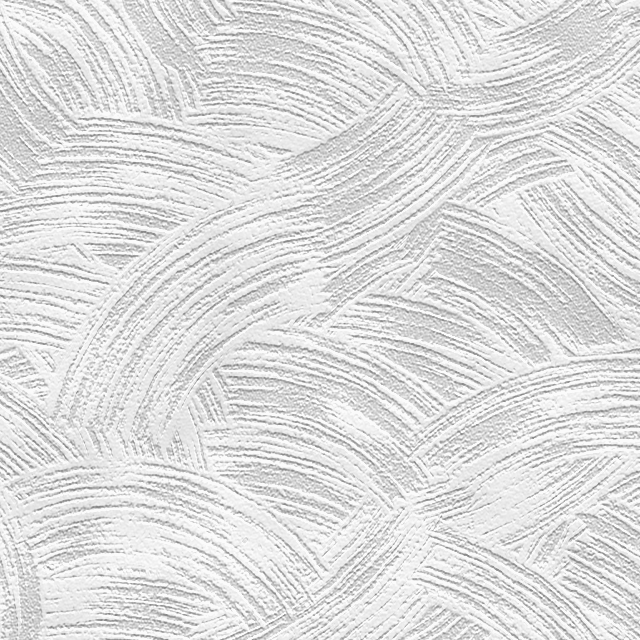
Give the GLSL for this texture, as a three.js fragment shader.

```glsl
// Draws white plaster combed into overlapping curved brush strokes, lit from above.
varying vec2 vUv;

const int STROKE_COUNT = 54;
const vec2 LIGHT_DIR = vec2(0.14, 0.99);
const float RELIEF_STEP = 0.0016;
const float GRAIN_FREQ = 255.0;
const float GROOVE_TONE = 0.822;
const float RIDGE_TONE = 0.926;
const float SHADE_STRENGTH = 0.26;

vec2 hash2(vec2 p) {
  vec2 q = vec2(dot(p, vec2(127.1, 311.7)), dot(p, vec2(269.5, 183.3)));
  return fract(sin(q) * 43758.5);
}

// Gradient at a lattice corner, projected on the offset from it.
float corner(vec2 cell, vec2 f, vec2 offset) {
  return dot(hash2(cell + offset) * 2.0 - 1.0, f - offset);
}

float gradientNoise(vec2 p) {
  vec2 cell = floor(p);
  vec2 f = p - cell;
  vec2 w = f * f * f * (f * (f * 6.0 - 15.0) + 10.0);
  float low = mix(corner(cell, f, vec2(0.0)), corner(cell, f, vec2(1.0, 0.0)), w.x);
  float high = mix(corner(cell, f, vec2(0.0, 1.0)), corner(cell, f, vec2(1.0)), w.x);
  return mix(low, high, w.y);
}

// Coordinates along (x) and across (y) an arc; a negative radius sags downward.
vec2 arcCoords(vec2 p, vec2 middle, float angle, float radius) {
  vec2 tangent = vec2(cos(angle), sin(angle));
  vec2 normal = vec2(-tangent.y, tangent.x);
  vec2 d = p - middle + normal * radius;
  float side = sign(radius);
  float along = atan(dot(d, tangent), dot(d, normal) * side) * abs(radius);
  return vec2(along, length(d) - abs(radius));
}

// Flat-topped bristle ridges along the stroke; load is the amount of plaster left.
float ridges(vec2 arc, float seed, float freq, float load) {
  float coarse = gradientNoise(vec2(arc.x * 6.0 + seed, arc.y * freq + seed));
  float fine = gradientNoise(vec2(arc.x * 14.0 - seed, arc.y * freq * 2.1));
  float fill = gradientNoise(vec2(arc.x * 7.0, arc.y * 15.0 + seed));
  return smoothstep(-0.18, 0.24, coarse + 0.45 * fine + 0.45 * fill + load);
}

// Stroke presence with combed ends and fairly straight sides.
float strokeCover(vec2 arc, vec2 halfSize, float seed) {
  float fray = 0.06 * gradientNoise(vec2(arc.y * 65.0, seed));
  float ends = smoothstep(0.0, 0.01, halfSize.x - abs(arc.x) + fray);
  float sides = smoothstep(0.0, 0.006, halfSize.y - abs(arc.y));
  return ends * sides;
}

// Layers the strokes in painter order over a stippled ground.
float plasterHeight(vec2 p) {
  float bumps = gradientNoise(p * 135.0);
  float grain = gradientNoise(p * GRAIN_FREQ);
  float roughness = 0.3 * bumps + 0.14 * grain;
  float wobble = 0.003 * gradientNoise(p * 22.0);
  float height = smoothstep(0.0, 0.3, gradientNoise(p * 45.0) + roughness);

  for (int i = 0; i < STROKE_COUNT; i++) {
    float id = float(i);
    vec2 middle = fract(vec2(0.755, 0.57) * id + 0.31) * 1.2 - 0.1;
    vec2 offset = p - middle;
    if (dot(offset, offset) > 0.11) continue;

    vec2 shape = hash2(vec2(id, 3.0));
    vec2 bend = hash2(vec2(id, 11.0));
    vec2 halfSize = mix(vec2(0.14, 0.065), vec2(0.26, 0.115), shape);

    // Most strokes fall to the right; an even spread keeps every slope present.
    float angle = mix(-1.25, 0.8, fract(id * 0.618 + 0.2));
    float side = bend.x > 0.4 ? 1.0 : -1.0;
    float radius = side * mix(0.25, 0.6, bend.y);

    vec2 arc = arcCoords(p, middle, angle, radius);
    arc.y += wobble;
    if (abs(arc.y) > halfSize.y || abs(arc.x) > halfSize.x + 0.06) continue;

    float seed = id * 17.3;
    float freq = mix(90.0, 140.0, bend.y);
    float load = roughness + mix(-0.08, 0.16, shape.x);
    float rim = smoothstep(halfSize.y - 0.013, halfSize.y - 0.009, abs(arc.y) + 0.004 * bumps);
    float relief = max(ridges(arc, seed, freq, load), rim * 0.9);
    height = mix(height, relief, strokeCover(arc, halfSize, seed));
  }

  // Stipple lies deep in the grooves; small pits and bumps mark the ridges.
  float pits = smoothstep(0.26, 0.44, gradientNoise(p * 95.0 + 7.0));
  height -= 0.35 * pits * height;
  return height + grain * mix(0.85, 0.2, height) + 0.2 * bumps;
}

// Broad uneven whiteness of the coat.
float coatShade(vec2 p) {
  return 0.06 * gradientNoise(p * 4.5 + 3.0) + 0.05 * gradientNoise(p * 13.0);
}

void main() {
  float lit = plasterHeight(vUv + LIGHT_DIR * RELIEF_STEP);
  float shaded = plasterHeight(vUv - LIGHT_DIR * RELIEF_STEP);
  float slope = lit - shaded;
  float level = clamp(0.5 * (lit + shaded), 0.0, 1.0);

  float tone = mix(GROOVE_TONE, RIDGE_TONE, level) - SHADE_STRENGTH * slope;
  tone += coatShade(vUv);
  gl_FragColor = vec4(vec3(clamp(tone, 0.54, 0.985)), 1.0);
}
```
